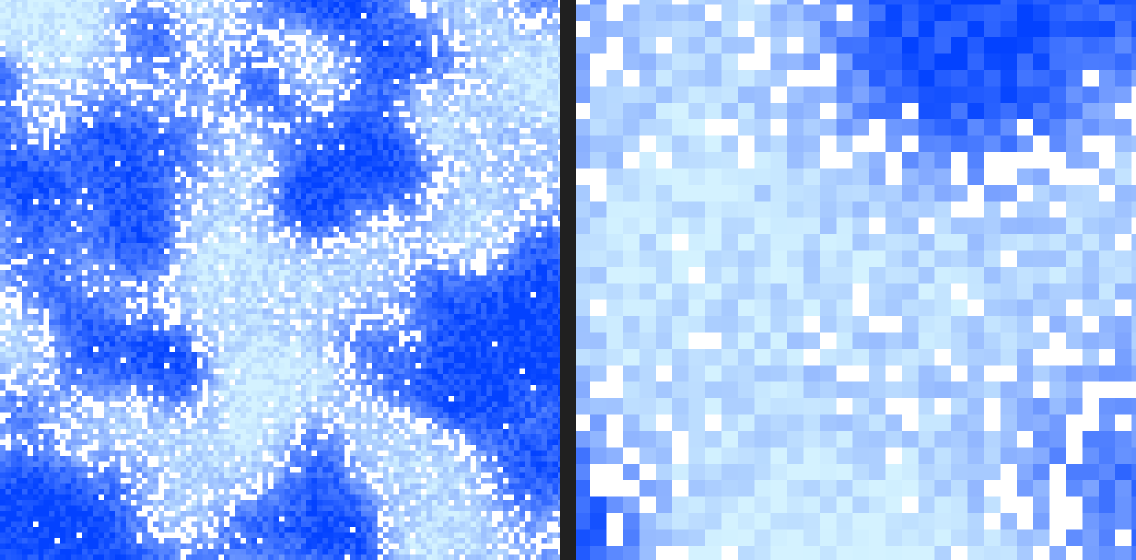
Left: the whole. Right: its middle third, enlarged.
Reproduce this texture procedurally as a WebGL 1 fragment shader.

```glsl
precision highp float;
// Draws a mosaic of small square cells: grainy blue and pale clouds with white flecks.

uniform vec2 u_resolution;

const float CELLS = 102.4;        // cells across the canvas
const int WAVES = 18;             // sine layers in the cloud field
const float LOW_FREQ = 1.3;       // cycles per canvas of the widest wave
const float OCTAVES = 2.4;        // frequency span of the layers
const float FALLOFF = 0.8;        // how fast finer waves fade
const float GRAIN = 0.30;         // tone variation between cells
const float FLECK_TONE = 0.60;    // tone at which white flecks are densest
const float FLECK_WIDTH = 0.15;
const float FLECK_PEAK = 0.40;    // share of white cells at that tone
const float FLECK_FLOOR = 0.008;  // share of stray white cells elsewhere
const float MID_TONE = 0.55;

const vec3 DEEP_BLUE = vec3(0.01, 0.26, 1.00);
const vec3 MID_BLUE = vec3(0.51, 0.66, 1.00);
const vec3 PALE_BLUE = vec3(0.83, 0.95, 1.00);
const vec3 WHITE = vec3(1.0);

const float TAU = 6.28318;
const float GOLDEN_ANGLE = 2.39996;

float hash(vec2 p) {
  vec3 q = fract(vec3(p.xyx) * 0.1031);
  q += dot(q, q.yzx + 33.33);
  return fract((q.x + q.y) * q.z);
}

// Layered sines in spread directions, flattened to an even 0..1 distribution.
float cloudTone(vec2 p) {
  float sum = 0.0;
  float variance = 0.0;
  for (int i = 0; i < WAVES; i++) {
    float k = float(i);
    float freq = LOW_FREQ * exp2(OCTAVES * k / float(WAVES));
    float amp = pow(freq, -FALLOFF);
    float angle = k * GOLDEN_ANGLE + 0.4;
    float phase = TAU * hash(vec2(k, 7.0));
    sum += amp * sin(TAU * freq * dot(p, vec2(cos(angle), sin(angle))) + phase);
    variance += 0.5 * amp * amp;
  }
  return 1.0 / (1.0 + exp(-1.7 * sum / sqrt(variance)));
}

vec3 blueRamp(float tone) {
  vec3 dark = mix(DEEP_BLUE, MID_BLUE, clamp(tone / MID_TONE, 0.0, 1.0));
  return mix(dark, PALE_BLUE, clamp((tone - MID_TONE) / (1.0 - MID_TONE), 0.0, 1.0));
}

vec3 cellColor(vec2 cell) {
  float tone = cloudTone((cell + 0.5) / CELLS);
  float offset = (tone - FLECK_TONE) / FLECK_WIDTH;
  float fleckChance = FLECK_FLOOR + FLECK_PEAK * exp(-0.5 * offset * offset);
  float grain = GRAIN * (hash(cell + 19.0) - 0.5);
  float fleck = step(hash(cell + 251.0), fleckChance);
  return mix(blueRamp(tone + grain), WHITE, fleck);
}

void main() {
  float side = min(u_resolution.x, u_resolution.y);
  vec3 color = vec3(0.0);

  // Four samples per pixel smooth the cell edges.
  for (int y = 0; y < 2; y++) {
    for (int x = 0; x < 2; x++) {
      vec2 shift = 0.5 * vec2(float(x), float(y)) - 0.25;
      vec2 uv = (gl_FragCoord.xy + shift) / side;
      color += 0.25 * cellColor(floor(uv * CELLS));
    }
  }
  gl_FragColor = vec4(color, 1.0);
}
```
